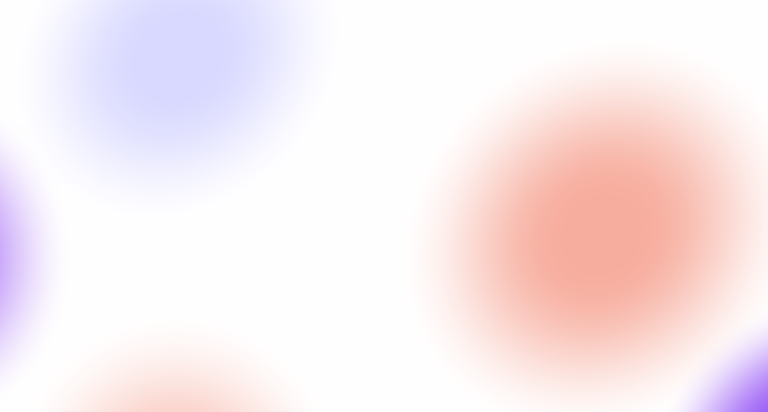
Reproduce this background procedurally as a Shadertoy shader.

```glsl
// Soft pastel backdrop: blurred lavender, coral and violet glows on near white.
// Each glow is a tilted ellipse whose smooth falloff blends its colour over
// the layers below. Positions and radii are in units of the canvas height.

const vec3 PAPER    = vec3(1.0, 0.998, 0.998);
const vec3 LAVENDER = vec3(0.85, 0.85, 1.0);
const vec3 CORAL    = vec3(0.967, 0.68, 0.62);
const vec3 VIOLET   = vec3(0.60, 0.35, 0.96);

const float TILT = 0.75;   // lean of the large glows, in radians

// Centres
const vec2 LAVENDER_POS    = vec2(0.433, 0.862);
const vec2 CORAL_POS       = vec2(1.460, 0.430);
const vec2 LOW_CORAL_POS   = vec2(0.426, -0.190);
const vec2 LEFT_VIOLET_POS = vec2(-0.180, 0.372);
const vec2 CORNER_POS      = vec2(2.040, -0.180);

// Outer radii, along and across the tilted axis
const vec2 LAVENDER_SIZE    = vec2(0.460, 0.390);
const vec2 CORAL_SIZE       = vec2(0.535, 0.470);
const vec2 LOW_CORAL_SIZE   = vec2(0.425, 0.450);
const vec2 LEFT_VIOLET_SIZE = vec2(0.365, 0.430);
const vec2 CORNER_SIZE      = vec2(0.472);

// Coverage of a blurred ellipse: 1 inside the core, fading to 0 at the rim
float glow(vec2 p, vec2 centre, vec2 size, float angle, float core) {
    float c = cos(angle), s = sin(angle);
    vec2 q = p - centre;
    q = vec2(c * q.x + s * q.y, c * q.y - s * q.x);
    return 1.0 - smoothstep(core, 1.0, length(q / size));
}

void mainImage(out vec4 fragColor, in vec2 fragCoord) {
    vec2 p = fragCoord / iResolution.y;
    vec3 color = PAPER;

    // Large glows
    color = mix(color, LAVENDER, glow(p, LAVENDER_POS, LAVENDER_SIZE, TILT, 0.20));
    color = mix(color, CORAL, glow(p, CORAL_POS, CORAL_SIZE, TILT, 0.18));

    // Glows cut off by the canvas borders
    color = mix(color, CORAL, 0.85 * glow(p, LOW_CORAL_POS, LOW_CORAL_SIZE, 0.0, 0.0));
    color = mix(color, VIOLET, glow(p, LEFT_VIOLET_POS, LEFT_VIOLET_SIZE, 0.0, 0.0));
    color = mix(color, VIOLET, glow(p, CORNER_POS, CORNER_SIZE, 0.0, 0.46));

    fragColor = vec4(color, 1.0);
}
```
